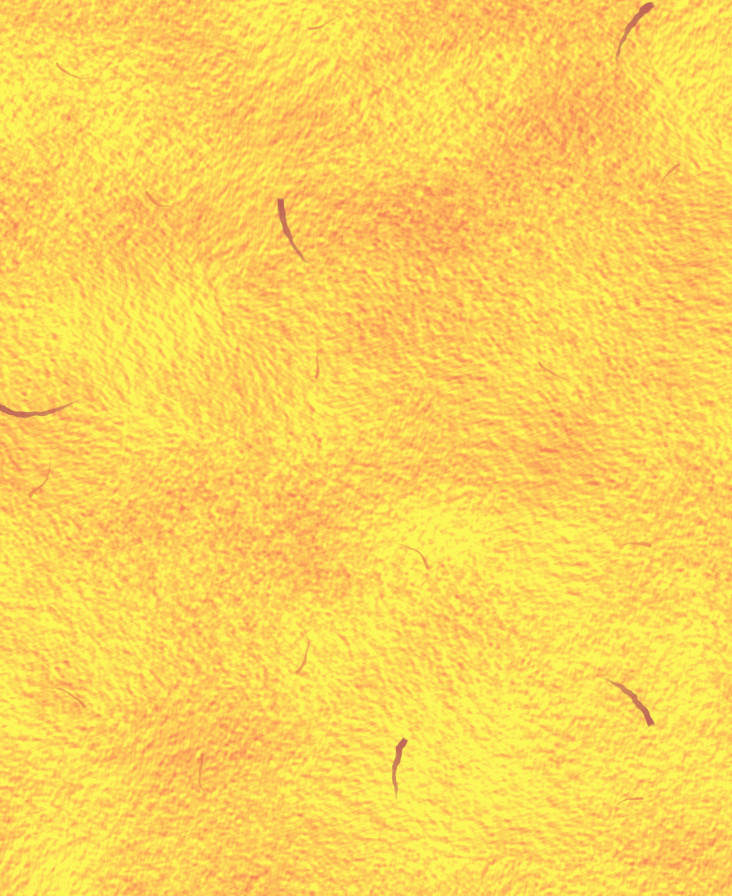
A Shadertoy shader for this texture:

```glsl
const vec3 PAPER = vec3(0.99, 0.836, 0.35);
const vec3 BOLD_FIBER = vec3(0.72, 0.36, 0.34);
const vec3 FAINT_FIBER = vec3(0.90, 0.49, 0.32);

float hash(vec2 p) {
    vec3 q = fract(p.xyx * 0.1031);
    q += dot(q, q.yzx + 33.33);
    return fract((q.x + q.y) * q.z);
}

vec2 hash2(vec2 p) {
    return vec2(hash(p), hash(p + 57.3));
}

float noise(vec2 p) {
    vec2 i = floor(p), f = fract(p);
    f = f * f * (3.0 - 2.0 * f);
    float low = mix(hash(i), hash(i + vec2(1, 0)), f.x);
    float high = mix(hash(i + vec2(0, 1)), hash(i + vec2(1, 1)), f.x);
    return mix(low, high, f.y);
}

float fbm(vec2 p, int octaves, float gain) {
    float sum = 0.0, total = 0.0, weight = 1.0;
    for (int i = 0; i < octaves; i++) {
        sum += weight * noise(p);
        total += weight;
        weight *= gain;
        p = p * 2.03 + 17.7;
    }
    return sum / total;
}

mat2 rotation(float angle) {
    float c = cos(angle), s = sin(angle);
    return mat2(c, -s, s, c);
}

// Side-lit pulp, stretched along the given direction
float reliefGrain(vec2 p, float angle) {
    vec2 q = rotation(angle) * p * vec2(66.0, 122.0) + angle * 40.0 + 200.0;
    return fbm(q, 3, 0.8) - fbm(q + vec2(0.15, 0.45), 3, 0.8);
}

// Patches of grain brushed in different directions
float brushedGrain(vec2 p) {
    float sum = 0.0, energy = 0.0;
    for (int i = 0; i < 3; i++) {
        float k = float(i);
        float angle = k < 0.5 ? -0.08 : (k < 1.5 ? 0.95 : -0.9);
        float presence = fbm(p * 5.5 + k * 31.7, 2, 0.5) + 0.12 * step(k, 0.5);
        float weight = 0.05 + smoothstep(0.4, 0.65, presence);
        sum += weight * reliefGrain(p, angle);
        energy += weight * weight;
    }
    return sum * inversesqrt(energy);
}

// Tapered arc whose middle lies at the origin
float fiber(vec2 p, float angle, float radius, float span, float thickness, float soft) {
    vec2 d = rotation(angle) * p + vec2(radius, 0.0);
    float along = atan(d.y, d.x) / span + 0.5;
    float t = clamp(along, 0.0, 1.0);
    float wobble = (noise(p * 90.0 + angle * 20.0) - 0.5) * 0.004;
    float width = thickness * pow(1.0 - t, 0.7) * (0.75 + 0.5 * noise(p * 220.0));
    float dist = abs(length(d) - radius + wobble);
    float ends = smoothstep(0.0, 0.05, along) * (1.0 - smoothstep(0.75, 1.0, along));
    return (1.0 - smoothstep(width - soft, width + soft, dist)) * ends * mix(1.0, 0.5, t);
}

vec3 addFibers(vec3 color, vec2 p, float aspect, float soft) {
    const vec2 GRID = vec2(3.0, 6.0);
    for (int i = 0; i < 18; i++) {
        float k = float(i);
        vec2 cell = vec2(mod(k, GRID.x), floor(k / GRID.x));
        vec2 place = (cell + 0.15 + 0.7 * hash2(cell + 8.0)) / GRID;
        vec2 d = p - place * vec2(aspect, 1.0);
        vec2 shape = hash2(cell + 71.0);
        float angle = 6.2832 * hash(cell + 23.0);
        bool bold = mod(k, 4.0) == 1.0;
        float radius = (bold ? 0.085 : 0.045) * (0.8 + 0.5 * shape.x);
        float span = 0.85 + 0.45 * shape.y;
        float thickness = bold ? 0.0042 : 0.0019;
        float cover = fiber(d, angle, radius, span, thickness, soft);
        color = mix(color, bold ? BOLD_FIBER : FAINT_FIBER, cover * (bold ? 0.95 : 0.75));
    }
    return color;
}

void mainImage(out vec4 fragColor, in vec2 fragCoord) {
    vec2 p = fragCoord / iResolution.y;
    float aspect = iResolution.x / iResolution.y;

    // Cloudy dye over fine relief sets the shift from orange to yellow
    float mottle = fbm(p * vec2(7.0, 8.5) + 4.6, 5, 0.55) - 0.5;
    float tone = PAPER.g + 0.40 * mottle + 0.55 * brushedGrain(p);
    float shade = smoothstep(0.72, 0.55, tone);
    vec3 color = vec3(PAPER.r - 0.03 * shade, clamp(tone, 0.54, 0.97), PAPER.b);

    color = addFibers(color, p, aspect, 0.9 / iResolution.y);
    fragColor = vec4(color, 1.0);
}
```
